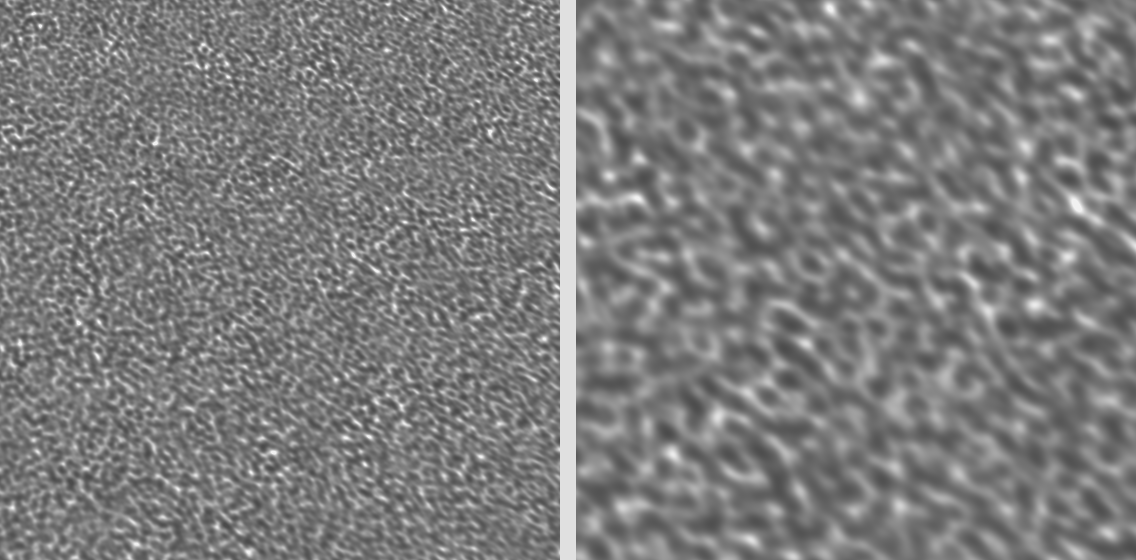
Left: the whole. Right: its middle third, enlarged.
This texture is drawn by a three.js fragment shader. Its source:

```glsl
varying vec2 vUv;

const float TAU = 6.2831853;
const float NEAR_DENSITY = 62.0;   // grains across the lower edge
const float FAR_DENSITY = 92.0;    // grains across the upper edge
const float GRAIN_TILT = -0.62;    // direction of the long axis, in radians
const vec2 GRAIN_SQUEEZE = vec2(0.82, 1.2);
const float DARKEST_GRAY = 0.19;
const float GRAY_SPAN = 0.28;
const float HIGHLIGHT_SKEW = 0.31;

float hash(vec2 cell) {
  vec3 q = fract(vec3(cell.xyx) * 0.1031);
  q += dot(q, q.yzx + 33.33);
  return fract((q.x + q.y) * q.z);
}

vec2 rotate(vec2 p, float angle) {
  float c = cos(angle);
  float s = sin(angle);
  return vec2(c * p.x + s * p.y, c * p.y - s * p.x);
}

// Slope of a random unit gradient at one lattice corner
float cornerSlope(vec2 cell, vec2 offset) {
  float angle = TAU * hash(cell);
  return dot(vec2(cos(angle), sin(angle)), offset);
}

float gradientNoise(vec2 p) {
  vec2 cell = floor(p);
  vec2 f = p - cell;
  vec2 w = f * f * f * (f * (f * 6.0 - 15.0) + 10.0);
  vec2 e = vec2(1.0, 0.0);
  float low = mix(cornerSlope(cell, f), cornerSlope(cell + e.xy, f - e.xy), w.x);
  float high = mix(cornerSlope(cell + e.yx, f - e.yx), cornerSlope(cell + e.xx, f - e.xx), w.x);
  return mix(low, high, w.y);
}

// Surface receding upwards: density grows evenly with height
vec2 recede(vec2 uv, float nearDensity, float farDensity) {
  float growth = farDensity - nearDensity;
  return vec2((uv.x - 0.5) * (nearDensity + growth * uv.y),
              uv.y * (nearDensity + 0.5 * growth * uv.y));
}

// Two turned lattices hide the grid; scaled to unit deviation
float grain(vec2 p) {
  float first = gradientNoise(p + 137.0);
  float second = gradientNoise(rotate(p, 0.9) * 1.1 + 291.0);
  return (first + second) * 3.3;
}

// Skewed tone: many mid grays, few bright glints
float toneCurve(float height, float base, float span, float skew) {
  return base + span * exp(skew * height);
}

void main() {
  vec2 surface = recede(vUv, NEAR_DENSITY, FAR_DENSITY);
  vec2 grainSpace = rotate(surface, GRAIN_TILT) * GRAIN_SQUEEZE;

  // Broad patches vary contrast and brightness slightly
  float contrast = 0.97 + 0.5 * gradientNoise(surface * 0.13 + 53.0);
  float shade = 0.7 * gradientNoise(surface * 0.17 + 89.0);

  float height = clamp(grain(grainSpace) * contrast + shade, -3.2, 3.2);
  float gray = toneCurve(height, DARKEST_GRAY, GRAY_SPAN, HIGHLIGHT_SKEW);
  gl_FragColor = vec4(vec3(gray), 1.0);
}
```
